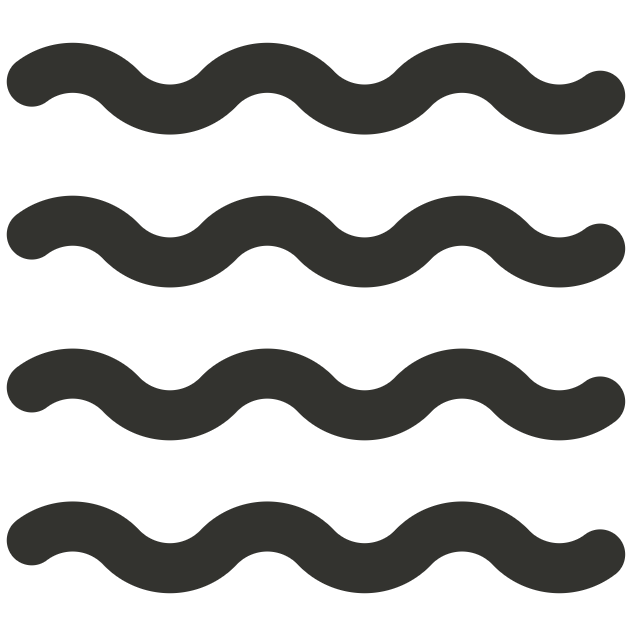
Give the GLSL for this pattern, as a Shadertoy shader.

```glsl
// Four stacked wavy bands with round ends, dark on a white ground.

const vec3  GROUND      = vec3(1.0);
const vec3  INK         = vec3(0.200, 0.200, 0.184);
const vec2  CENTRE      = vec2(0.4937, 0.5031); // middle of the whole stack
const float ROWS        = 4.0;
const float ROW_STEP    = 0.2389;
const int   ARCS        = 6;                    // crests and troughs per band
const float ARC_STEP    = 0.1521;               // from a crest to the next trough
const float AMPLITUDE   = 0.0326;
const float HALF_STROKE = 0.0391;
const float END_REACH   = 0.0638;               // from an outer apex to the band's end

// Distance to an arc around the origin, between two angles measured from up
float arcDistance(vec2 p, float radius, float fromAngle, float toAngle) {
    float angle = clamp(atan(p.x, p.y), fromAngle, toAngle);
    return length(p - radius * vec2(sin(angle), cos(angle)));
}

// Distance to a wave of circular arcs that alternate crest and trough
float waveDistance(vec2 p) {
    float quarter   = 0.5 * ARC_STEP;
    float radius    = (quarter * quarter + AMPLITUDE * AMPLITUDE) / (2.0 * AMPLITUDE);
    float joinAngle = asin(quarter / radius);
    float endAngle  = asin(END_REACH / radius);
    float nearest   = 1e3;
    for (int i = 0; i < ARCS; i++) {
        float side = i % 2 == 0 ? 1.0 : -1.0;
        float apexX = (float(i) - 0.5 * float(ARCS - 1)) * ARC_STEP;
        vec2 local = vec2(p.x - apexX, side * p.y + radius - AMPLITUDE);
        float fromAngle = i == 0 ? -endAngle : -joinAngle;
        float toAngle = i == ARCS - 1 ? endAngle : joinAngle;
        nearest = min(nearest, arcDistance(local, radius, fromAngle, toAngle));
    }
    return nearest;
}

void mainImage(out vec4 fragColor, in vec2 fragCoord) {
    float scale = min(iResolution.x, iResolution.y);
    vec2 p = (fragCoord - 0.5 * iResolution.xy) / scale + 0.5 - CENTRE;

    // Fold the canvas onto the nearest row
    float middleRow = 0.5 * (ROWS - 1.0);
    float row = clamp(floor(p.y / ROW_STEP + middleRow + 0.5), 0.0, ROWS - 1.0);
    p.y -= (row - middleRow) * ROW_STEP;

    // Fill the stroke with a one-pixel soft edge
    float edge = waveDistance(p) - HALF_STROKE;
    float coverage = clamp(0.5 - edge * scale, 0.0, 1.0);
    fragColor = vec4(mix(GROUND, INK, coverage), 1.0);
}
```
